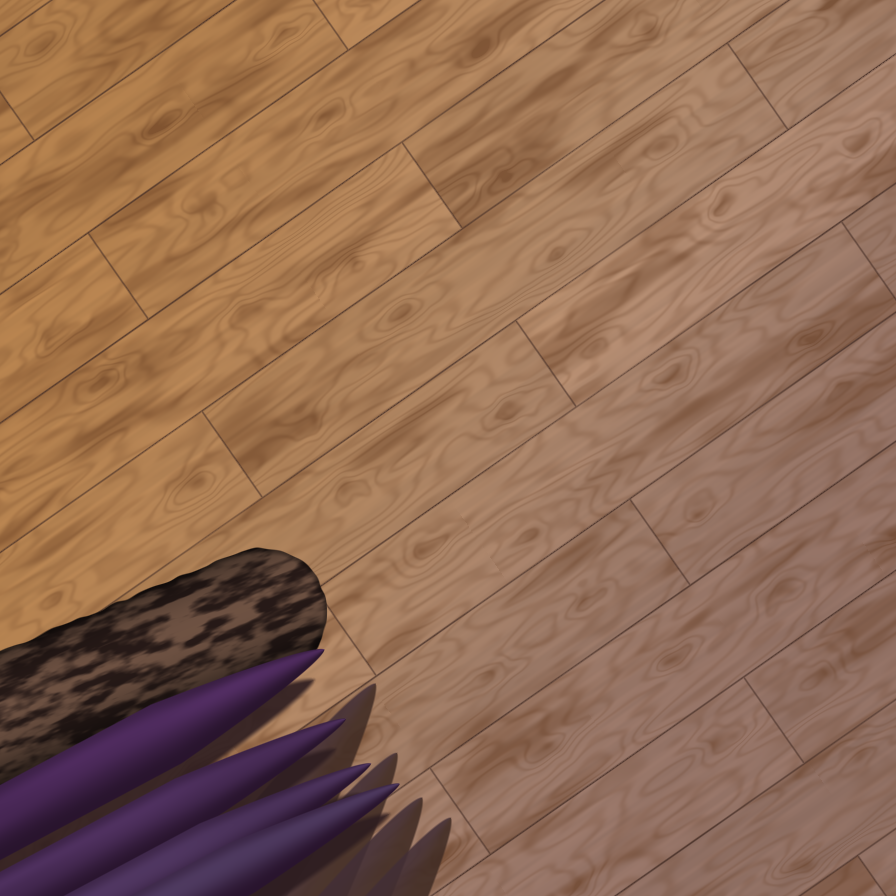
Give the GLSL for this texture, as a WebGL 2 fragment shader.

```glsl
#version 300 es
precision highp float;
// Diagonal wood plank floor with a bark log and violet fabric folds in the lower left corner.
uniform vec2 u_resolution;
out vec4 outColor;

// Floor layout, in canvas heights
const float FLOOR_ANGLE = 0.611;
const float PLANK_WIDTH = 0.118;
const float PLANK_LENGTH = 0.716;
const float ROW_ORIGIN = 0.078;
const float JOINT_ORIGIN = 0.84;
const float JOINT_STAGGER = 0.35;
const float ROW_DRIFT = 0.005;
const float SEAM_HALF = 0.0009;
// Log and folds
const vec2 LOG_START = vec2(-0.13, 0.141);
const vec2 LOG_END = vec2(0.293, 0.316);
const float LOG_RADIUS = 0.072;
const int FOLD_COUNT = 4;
const float FOLD_ANGLE = 0.49;
const float SHADOW_ANGLE = 1.0;
const vec2 SHADOW_SHIFT = vec2(0.057, -0.038);
// Colours
const vec3 AMBER = vec3(0.70, 0.50, 0.30);
const vec3 BLUSH = vec3(0.70, 0.55, 0.44);
const vec3 DUSK = vec3(0.58, 0.45, 0.40);
const vec3 GRAIN = vec3(0.48, 0.28, 0.15);
const vec3 SEAM = vec3(0.27, 0.18, 0.15);
const vec3 BARK_DARK = vec3(0.15, 0.10, 0.09);
const vec3 BARK_LIGHT = vec3(0.43, 0.32, 0.26);
const vec3 SHADOW = vec3(0.25, 0.17, 0.14);
const vec3 VIOLET_DARK = vec3(0.16, 0.08, 0.18);
const vec3 VIOLET = vec3(0.31, 0.17, 0.37);
const vec3 VIOLET_GREY = vec3(0.31, 0.23, 0.38);

float hash(vec2 p) {
    vec3 h = fract(p.xyx * vec3(0.1031, 0.1030, 0.0973));
    h += dot(h, h.yzx + 33.33);
    return fract((h.x + h.y) * h.z);
}

float noise(vec2 p) {
    vec2 i = floor(p), f = fract(p);
    f = f * f * (3.0 - 2.0 * f);
    return mix(mix(hash(i), hash(i + vec2(1, 0)), f.x),
               mix(hash(i + vec2(0, 1)), hash(i + vec2(1, 1)), f.x), f.y);
}

float fbm(vec2 p) {
    return 0.57 * noise(p) + 0.29 * noise(p * 2.1 + 7.0) + 0.14 * noise(p * 4.3 + 19.0);
}

vec2 turn(vec2 v, float a) {
    return vec2(cos(a) * v.x + sin(a) * v.y, cos(a) * v.y - sin(a) * v.x);
}

float cover(float d, float soft) { return 1.0 - smoothstep(-soft, soft, d); }

// Pointed strip: x = signed distance, y = position across it from -1 to 1
vec2 blade(vec2 p, vec2 tip, float angle, float halfWidth) {
    vec2 q = turn(p - tip, angle);
    float w = halfWidth * pow(clamp(-q.x / 0.2, 0.0, 1.0), 0.65);
    return vec2(q.x > 0.0 ? length(q) : abs(q.y) - w, q.y / max(w, 0.001));
}

vec2 foldTip(float i) {
    return vec2(0.362 + 0.022 * i + 0.002 * i * i, 0.275 - 0.091 * i + 0.0137 * i * i);
}

vec3 woodFloor(vec2 p, float px) {
    // Staggered planks
    vec2 q = turn(p, FLOOR_ANGLE);
    float row = floor((q.y - ROW_ORIGIN) / PLANK_WIDTH);
    float across = q.y - ROW_ORIGIN - row * PLANK_WIDTH;
    float start = JOINT_ORIGIN - JOINT_STAGGER * mod(row, 2.0) + ROW_DRIFT * row;
    float plank = floor((q.x - start) / PLANK_LENGTH);
    float along = q.x - start - plank * PLANK_LENGTH;
    float seed = hash(vec2(row, plank) + 40.0);
    vec2 g = vec2(along, across) + floor(seed * 37.0) * vec2(1.7, 0.9);

    // Knots, one per cell along each plank
    float cell = floor(along / 0.18);
    vec2 knot = vec2(cell + 0.25 + 0.5 * hash(vec2(cell, seed * 91.0)), 0.0) * 0.18;
    knot.y = PLANK_WIDTH * (0.2 + 0.6 * hash(vec2(seed * 57.0, cell + 5.0)));
    vec2 k = (vec2(along, across) - knot) * vec2(1.0, 2.0);
    k += 0.018 * (vec2(noise(g * 55.0), noise(g * 55.0 + 31.0)) - 0.5);
    float halo = exp(-dot(k, k) / 0.0012);
    float core = exp(-dot(k, k) / 0.00022);

    // Growth rings, streaks and fibre
    float figure = fbm(g * vec2(4.0, 19.0)) + 0.22 * halo;
    float rings = pow(0.5 + 0.5 * sin(figure * 62.0), 2.5);
    float streak = smoothstep(0.48, 0.78, fbm(g * vec2(6.0, 42.0) + 13.0));
    float fibre = noise(g * vec2(9.0, 240.0)) - 0.5;

    // Warm to cool light over the floor
    float cool = smoothstep(0.1, 0.8, 0.8 * p.x + 0.3 * (1.0 - p.y));
    float dim = smoothstep(0.72, 1.4, p.x + 0.7 * (1.0 - p.y));
    vec3 color = mix(mix(AMBER, BLUSH, cool), DUSK, dim);
    color *= 0.97 + 0.07 * seed + 0.07 * fibre;
    vec3 grain = mix(GRAIN, color * 0.65, 0.4);
    color = mix(color, grain, clamp(0.24 * rings + 0.48 * streak + 0.5 * core, 0.0, 0.85));

    // Fine dark seams with uneven wear
    float longSeam = cover(min(across, PLANK_WIDTH - across) - SEAM_HALF, px);
    float joint = cover(min(along, PLANK_LENGTH - along) - SEAM_HALF, px);
    float wear = 0.4 + 0.5 * noise(vec2(q.x * 9.0, row * 3.7));
    return mix(color, SEAM, max(longSeam * wear, joint * 0.6));
}

void main() {
    vec2 p = gl_FragCoord.xy / u_resolution.y;
    float px = 0.9 / u_resolution.y;
    vec3 color = woodFloor(p, px);

    // Cast shadows of the fold tips
    for (int i = 0; i < FOLD_COUNT; i++) {
        vec2 s = blade(p, foldTip(float(i)) + SHADOW_SHIFT, SHADOW_ANGLE, 0.045);
        vec3 tone = mix(SHADOW, VIOLET_GREY * 0.9, 0.35 * smoothstep(-0.5, 0.8, s.y));
        color = mix(color, tone, 0.88 * cover(s.x, px * 1.5));
    }

    // Log with streaked bark and a dark rim
    vec2 axis = LOG_END - LOG_START;
    float t = clamp(dot(p - LOG_START, axis) / dot(axis, axis), 0.0, 1.0);
    float logDist = length(p - LOG_START - axis * t) - LOG_RADIUS;
    logDist += 0.004 * (noise(p * 70.0) - 0.5);
    vec2 b = turn(p - LOG_START, atan(axis.y, axis.x));
    float bark = smoothstep(0.28, 0.7, fbm(b * vec2(32.0, 110.0)));
    float roundness = 1.0 - 0.55 * pow(abs(b.y - 0.012) / LOG_RADIUS, 2.0);
    vec3 barkColor = mix(BARK_DARK, BARK_LIGHT, bark) * clamp(roundness, 0.35, 1.0);
    barkColor *= 0.65 + 0.35 * smoothstep(0.0, 0.008, -logDist);
    color = mix(color, barkColor, cover(logDist, px));

    // Overlapping folds, each with shade beneath it
    for (int i = 0; i < FOLD_COUNT; i++) {
        float n = float(i);
        float halfWidth = i == 0 ? 0.037 : 0.031;
        vec2 under = blade(p + vec2(0.012, 0.034), foldTip(n), FOLD_ANGLE, halfWidth);
        color = mix(color, mix(SHADOW, VIOLET_DARK, 0.35) * 0.8, 0.9 * cover(under.x, 0.004));
        vec2 f = blade(p, foldTip(n), FOLD_ANGLE, halfWidth);
        float light = smoothstep(-0.9, 0.45, f.y) * (1.0 - 0.45 * smoothstep(0.5, 1.0, f.y));
        light *= 0.8 + 0.3 * noise(turn(p, FOLD_ANGLE) * vec2(6.0, 60.0));
        vec3 cloth = mix(VIOLET_DARK, mix(VIOLET, VIOLET_GREY, n / 3.0), light);
        color = mix(color, cloth, cover(f.x, px));
    }
    outColor = vec4(color, 1.0);
}
```
